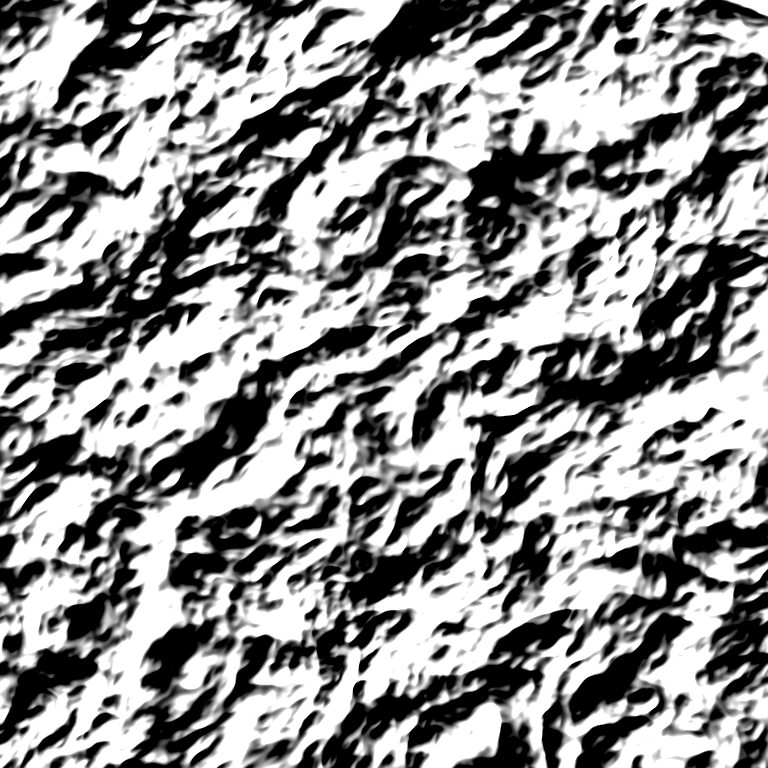
A WebGL 2 fragment shader for this texture map:

```glsl
#version 300 es
precision highp float;
// Hard-lit relief of rugged mountains in black and white.
// Octaves of ridged gradient noise are differentiated analytically along
// the light direction; the summed slope is clipped to a high-contrast shade.

uniform vec2 u_resolution;
out vec4 fragColor;

const int OCTAVES = 5;
const float SLOPE_WEIGHTS[OCTAVES] = float[](0.50, 0.68, 0.82, 0.82, 0.42);
const float BASE_FREQUENCY = 4.0;   // noise cells across the canvas
const float LACUNARITY = 1.9;
const float RIDGE_ANGLE = 0.70;     // main direction of the ridges, radians
const float RIDGE_STRETCH = 1.12;   // elongation along that direction
const float OCTAVE_SPIN = 0.83;     // turns each noise lattice, radians
const float CREST_SOFTNESS = 0.003; // rounding of the ridge lines
const float WARP_FREQUENCY = 4.5;
const float WARP_AMOUNT = 0.03;
const float NOISE_SLOPE_RMS = 0.625;
const float MEAN_SHADE = 0.64;
const float CONTRAST = 1.05;

mat2 rotation(float angle) {
  float c = cos(angle), s = sin(angle);
  return mat2(c, s, -s, c);
}

// Random unit gradient of a lattice point
vec2 latticeGradient(vec2 cell) {
  uvec2 k = uvec2(ivec2(cell));
  uint h = k.x * 0x9E3779B1u ^ k.y * 0x85EBCA77u;
  h = (h ^ (h >> 15)) * 0x2C1B3C6Du;
  h = (h ^ (h >> 13)) * 0x297A2D39u;
  h ^= h >> 16;
  float angle = 6.2831853 * float(h & 0xFFFFu) / 65536.0;
  return vec2(cos(angle), sin(angle));
}

// Gradient noise: value in x, derivatives in yz
vec3 gradientNoise(vec2 p) {
  vec2 cell = floor(p);
  vec2 f = p - cell;
  vec2 u = f * f * f * (f * (f * 6.0 - 15.0) + 10.0);
  vec2 du = 30.0 * f * f * (1.0 - f) * (1.0 - f);

  vec2 ga = latticeGradient(cell);
  vec2 gb = latticeGradient(cell + vec2(1, 0));
  vec2 gc = latticeGradient(cell + vec2(0, 1));
  vec2 gd = latticeGradient(cell + vec2(1, 1));
  float a = dot(ga, f);
  float b = dot(gb, f - vec2(1, 0));
  float c = dot(gc, f - vec2(0, 1));
  float d = dot(gd, f - vec2(1, 1));

  float value = mix(mix(a, b, u.x), mix(c, d, u.x), u.y);
  vec2 slope = mix(mix(ga, gb, u.x), mix(gc, gd, u.x), u.y)
    + du * vec2(mix(b - a, d - c, u.y), mix(c - a, d - b, u.x));
  return vec3(value, slope);
}

// Slope towards the light, scaled to roughly unit variance
float litSlope(vec2 p) {
  vec2 lightDir = vec2(0.0, 1.0);
  mat2 spin = rotation(OCTAVE_SPIN);
  float frequency = BASE_FREQUENCY;
  float slope = 0.0, power = 0.0;
  for (int i = 0; i < OCTAVES; i++) {
    vec3 n = gradientNoise(p * frequency + 17.3 * float(i + 1));
    float softness = CREST_SOFTNESS * frequency;
    float side = n.x / sqrt(n.x * n.x + softness * softness);
    float weight = SLOPE_WEIGHTS[i];
    slope += weight * side * dot(n.yz, lightDir);
    power += weight * weight;
    p = spin * p;
    lightDir = spin * lightDir;
    frequency *= LACUNARITY;
  }
  return slope / (NOISE_SLOPE_RMS * sqrt(power));
}

void main() {
  vec2 p = gl_FragCoord.xy / min(u_resolution.x, u_resolution.y);

  // Bend the ridges so that their direction wanders
  vec2 w = p * WARP_FREQUENCY;
  p += WARP_AMOUNT * vec2(gradientNoise(w + 41.7).x, gradientNoise(w + 83.2).x);

  // Align the axes with ridges and light, then shade
  vec2 q = rotation(-RIDGE_ANGLE) * p;
  q.x /= RIDGE_STRETCH;
  float shade = clamp(MEAN_SHADE + CONTRAST * litSlope(q), 0.0, 1.0);
  fragColor = vec4(vec3(shade), 1.0);
}
```
